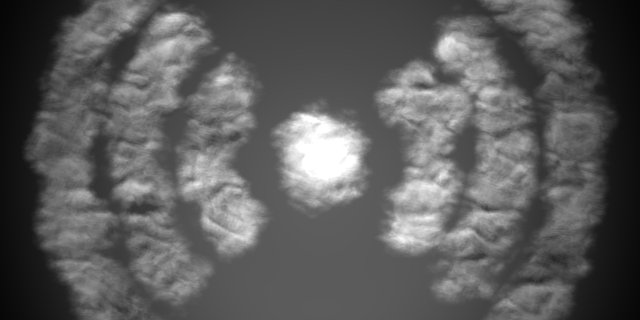
This background is drawn by a WebGL 2 fragment shader. Its source:

```glsl
#version 300 es
precision highp float;

#define CENTER vec2(1.0, 0.505)
#define CORE vec2(1.01, 0.505)
#define FIRST_RADIUS 0.345
#define RING_STEP 0.231
#define MIDDLE_ANGLE 0.69
#define ARC_HALF_WIDTH 0.086
#define CORE_RADIUS 0.142
#define EDGE_SOFTNESS 0.042
#define CLOUD_SCALE vec2(7.0, 10.0)
#define RELIEF 0.75

uniform vec2 u_resolution;
out vec4 fragColor;

float hash(vec2 p) {
    vec3 q = fract(vec3(p.xyx) * 0.1031);
    q += dot(q, q.yzx + 33.33);
    return fract((q.x + q.y) * q.z);
}

float noise(vec2 p) {
    vec2 cell = floor(p);
    vec2 f = fract(p);
    f = f * f * f * (f * (f * 6.0 - 15.0) + 10.0);
    float low = mix(hash(cell), hash(cell + vec2(1.0, 0.0)), f.x);
    float high = mix(hash(cell + vec2(0.0, 1.0)), hash(cell + 1.0), f.x);
    return mix(low, high, f.y);
}

const mat2 OCTAVE = mat2(1.6, 1.2, -1.2, 1.6);

float fbm(vec2 p) {
    float sum = 0.0;
    float amplitude = 0.5;
    for (int i = 0; i < 5; i++) {
        sum += amplitude * noise(p);
        p = OCTAVE * p + 7.3;
        amplitude *= 0.5;
    }
    return sum;
}

// Rounded bumps separated by softened creases
float billow(vec2 p) {
    float sum = 0.0;
    float amplitude = 0.5;
    for (int i = 0; i < 5; i++) {
        float n = 2.0 * noise(p) - 1.0;
        sum += amplitude * sqrt(n * n + 0.015);
        p = OCTAVE * p + 3.7;
        amplitude *= 0.5;
    }
    return sum;
}

// Distance to a pair of mirrored arcs with round ends
float arcPairDistance(vec2 p, float radius, float angle) {
    p = abs(p);
    vec2 tip = radius * vec2(cos(angle), sin(angle));
    bool inSector = atan(p.y, p.x) < angle;
    return inSector ? abs(length(p) - radius) : length(p - tip);
}

float cloudDistance(vec2 p) {
    float d = length(p - CORE) - CORE_RADIUS;
    for (int i = 0; i < 3; i++) {
        float ring = float(i);
        float radius = FIRST_RADIUS + RING_STEP * ring;
        float angle = MIDDLE_ANGLE + 0.08 * (ring - 1.0);
        d = min(d, arcPairDistance(p - CENTER, radius, angle) - ARC_HALF_WIDTH);
    }
    // Puffs bridging neighbouring arcs
    d = min(d, length(p - vec2(1.42, 0.66)) - 0.08);
    return min(d, length(p - vec2(0.31, 0.29)) - 0.08);
}

void main() {
    vec2 p = gl_FragCoord.xy / u_resolution.y;
    p.x += 1.0 - 0.5 * u_resolution.x / u_resolution.y;
    vec2 fromCenter = p - CENTER;
    float reach = length(fromCenter * vec2(1.0, 0.8));
    vec2 fromCore = p - CORE;
    float coreSquared = dot(fromCore, fromCore);

    // Dark backdrop with vignette and faint central haze
    float vignette = 1.0 - smoothstep(0.35, 1.22, reach);
    float backdrop = mix(0.36, 0.26, p.y) * vignette;
    backdrop += 0.06 * exp(-coreSquared / 0.08);

    // Gently warped cloud relief lit from above
    vec2 q = p * CLOUD_SCALE;
    vec2 warp = vec2(fbm(q + 11.0), fbm(q + 29.0)) - 0.5;
    vec2 warped = q * 1.3 + 0.55 * warp;
    float height = billow(warped);
    float relief = height - billow(warped + vec2(-0.10, 0.24));
    float body = fbm(q * 0.65 + 4.0 + 0.5 * warp);

    // Feathered cloud coverage
    float d = cloudDistance(p);
    d += 0.10 * (0.48 - fbm(q * 1.2 + 51.0)) + 0.04 * (0.35 - height);
    float coverage = 1.0 - smoothstep(-EDGE_SOFTNESS, EDGE_SOFTNESS * 0.7, d);

    // Cloud tone, dimmed outward and bright at the core
    float tone = 0.62 + 0.75 * (body - 0.48) + RELIEF * relief;
    tone *= 1.0 - 0.42 * smoothstep(0.35, 0.95, reach);
    tone += 0.60 * exp(-coreSquared / 0.011);

    float gray = mix(backdrop, max(tone, backdrop * 0.8), 0.94 * coverage);
    fragColor = vec4(vec3(clamp(gray, 0.0, 1.0)), 1.0);
}
```
